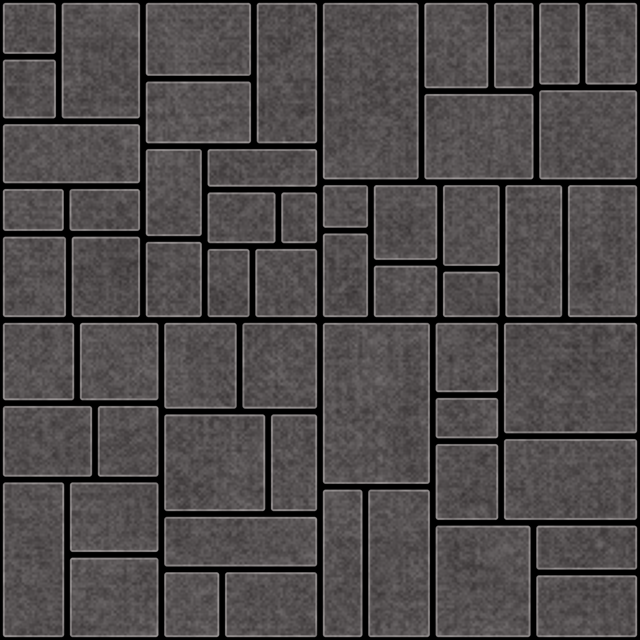
Reproduce this texture procedurally as a WebGL 1 fragment shader.

```glsl
precision highp float;

uniform vec2 u_resolution;

#define BLOCKS 2.0
#define GAP 0.0045
#define RIM 0.0030
#define CORNER 0.0045
#define MIN_CUT_SIDE 0.15
#define SMALL_AREA 0.012
#define LARGE_AREA 0.050
#define GRAIN 0.10
#define WEAVE 0.035
#define STONE vec3(0.330, 0.313, 0.315)
#define RIM_COLOR vec3(0.590, 0.570, 0.570)
#define SEED 7.0

float hash(vec2 p) {
    return fract(sin(dot(p, vec2(127.1, 311.7))) * 43758.545);
}

float valueNoise(vec2 p) {
    vec2 cell = floor(p);
    vec2 f = fract(p);
    f = f * f * (3.0 - 2.0 * f);
    float bottom = mix(hash(cell), hash(cell + vec2(1.0, 0.0)), f.x);
    float top = mix(hash(cell + vec2(0.0, 1.0)), hash(cell + 1.0), f.x);
    return mix(bottom, top, f.y);
}

float roundBox(vec2 p, vec2 halfSize, float radius) {
    vec2 q = abs(p) - halfSize + radius;
    return length(max(q, 0.0)) + min(max(q.x, q.y), 0.0) - radius;
}

// Cuts each square block into slabs; returns the slab's node number.
float findSlab(vec2 uv, out vec2 lo, out vec2 hi) {
    vec2 block = min(floor(uv * BLOCKS), BLOCKS - 1.0);
    lo = block / BLOCKS;
    hi = lo + 1.0 / BLOCKS;
    float node = 1.0 + block.x + block.y * BLOCKS;

    for (int i = 0; i < 6; i++) {
        vec2 size = hi - lo;
        float keep = hash(vec2(node, SEED));
        float tilt = hash(vec2(node, SEED + 1.0));
        float ratio = mix(0.32, 0.68, hash(vec2(node, SEED + 2.0)));

        bool cutX = size.x * mix(0.65, 1.6, tilt) > size.y;
        float side = cutX ? size.x : size.y;
        float limit = mix(SMALL_AREA, LARGE_AREA, keep * keep);
        if (side < MIN_CUT_SIDE || size.x * size.y < limit) break;

        vec2 cut = lo + size * ratio;
        bool upper = cutX ? uv.x > cut.x : uv.y > cut.y;
        if (cutX) {
            if (upper) lo.x = cut.x;
            else hi.x = cut.x;
        } else {
            if (upper) lo.y = cut.y;
            else hi.y = cut.y;
        }
        node = node * 2.0 + (upper ? 1.0 : 0.0) + BLOCKS * BLOCKS;
    }
    return node;
}

// Fine grain, woven streaks and faint diagonal scratches.
float stoneTexture(vec2 uv) {
    float grain = valueNoise(uv * 250.0) - 0.5;
    grain += 0.6 * (valueNoise(uv * 115.0 + 31.0) - 0.5);
    float weave = valueNoise(uv * vec2(190.0, 9.0) + 57.0)
                + valueNoise(uv * vec2(9.0, 190.0) + 83.0) - 1.0;
    vec2 diagonal = vec2(uv.x + uv.y, uv.x - uv.y);
    float scratches = valueNoise(diagonal * vec2(22.0, 170.0) + 17.0)
                    + valueNoise(diagonal * vec2(170.0, 22.0) + 41.0) - 1.0;
    float mottling = valueNoise(uv * 14.0 + 5.0) - 0.5;
    return GRAIN * grain + WEAVE * (weave + scratches + mottling);
}

void main() {
    vec2 uv = gl_FragCoord.xy / u_resolution;
    float soft = max(0.0011, 0.8 / min(u_resolution.x, u_resolution.y));

    vec2 lo, hi;
    float node = findSlab(uv, lo, hi);
    float d = roundBox(uv - 0.5 * (lo + hi), 0.5 * (hi - lo) - GAP, CORNER);

    // Slab face with a slight shade of its own
    float surface = stoneTexture(uv);
    float shade = 0.02 * (hash(vec2(node, SEED + 3.0)) - 0.5);
    vec3 color = STONE + surface + shade;

    // Pale worn rim
    float rim = smoothstep(-RIM - soft, -RIM + soft, d);
    float wear = mix(0.65, 1.0, valueNoise(uv * 90.0 + 71.0));
    color = mix(color, RIM_COLOR + 0.5 * surface, rim * wear);

    // Black joints
    color *= 1.0 - smoothstep(-soft, soft, d);
    gl_FragColor = vec4(color, 1.0);
}
```
